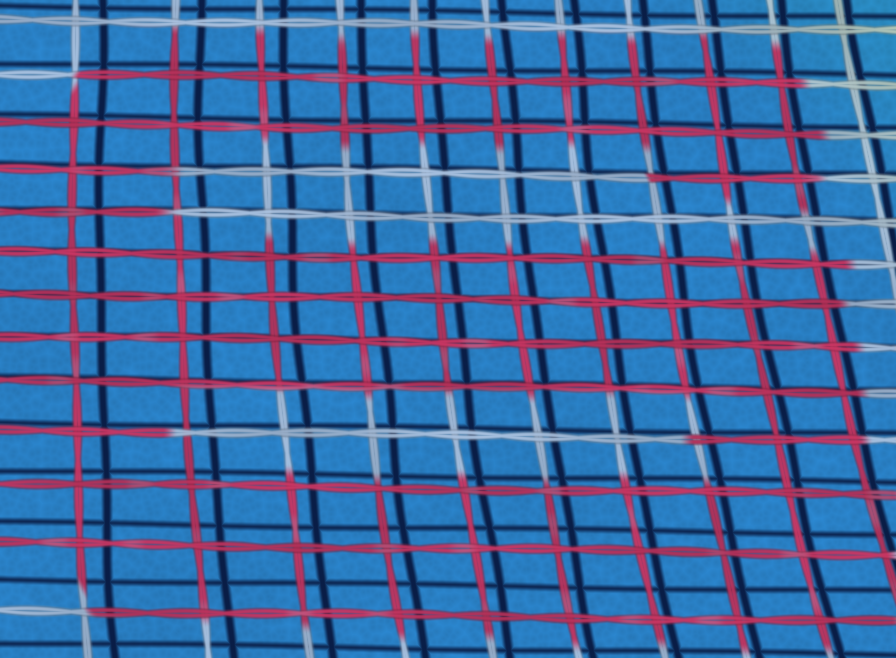
Reproduce this pattern procedurally as a Shadertoy shader.

```glsl
// Woven mesh of pale twin-fibre strands, partly dyed red, casting dark shadows on a grainy blue board.

const int   COLUMNS = 11;            // upright strands
const int   ROW_SPAN = 7;            // rows run from -6 to this index around the tightest row
const float COLUMN_RADIUS = 0.0046;  // fibre radii; all lengths are in canvas heights
const float ROW_RADIUS = 0.0040;
const float COLUMN_SPREAD = 0.0024;  // half gap between the two fibres
const float ROW_SPREAD = 0.0036;
const float TWIST_RATE = 27.0;
const float COLUMN_SHADOW = 0.0062;  // shadow half widths
const float ROW_SHADOW = 0.0038;
const float BLUR = 0.0023;
const float GRAIN_SCALE = 80.0;
const vec3  BOARD  = vec3(0.160, 0.500, 0.770);
const vec3  SHADE  = vec3(0.030, 0.095, 0.250);
const vec3  DYE    = vec3(0.670, 0.180, 0.330);
const vec3  PALE   = vec3(0.570, 0.650, 0.750);
const vec3  YELLOW = vec3(0.640, 0.700, 0.600);

vec2 hash2(vec2 p) {
    p = vec2(dot(p, vec2(127.1, 311.7)), dot(p, vec2(269.5, 183.3)));
    return fract(sin(p) * 43758.5);
}

// Distance to the nearest scattered point
float cellular(vec2 p) {
    vec2 cell = floor(p), f = fract(p);
    float nearest = 2.0;
    for (int y = -1; y <= 1; y++)
        for (int x = -1; x <= 1; x++) {
            vec2 o = vec2(x, y);
            nearest = min(nearest, length(o + hash2(cell + o) - f));
        }
    return nearest;
}

float softness() { return BLUR + 0.7 / iResolution.y; }

float below(float edge, float x, float feather) {
    return 1.0 - smoothstep(edge - feather, edge + feather, x);
}

float band(float lo, float hi, float x) {
    return below(hi, x, 0.012) * (1.0 - below(lo, x, 0.012));
}

// Upright strands fan out toward the bottom and crowd toward the right
float columnX(float i, float y) {
    float start = 0.115 - 0.028 * y + 0.046 * y * y;
    float pitch = 0.1064 + 0.0195 * y;
    float widen = (0.0957 + 0.028 * y * y) * (1.0 - exp(-0.625 * i));
    return start + pitch * i + widen + 0.0018 * sin(13.0 * y + 2.3 * i);
}

// Rows are tightest around index zero and slope slightly down to the right
float rowY(float k, float x) {
    float base = 0.446 + k * (0.0633 + k * (0.00089 + 0.00032 * k));
    return base + 0.0133 * x + 0.0018 * sin(8.0 * x + 2.1 * k);
}

// Dyed area: a leaning block with two undyed windows
float dyeMask(vec2 p) {
    float y = p.y - 0.0133 * p.x;
    float corner = below(0.135, p.x, 0.035);
    float block = band(0.045 + 0.085 * corner, 0.935 + 0.035 * p.x - 0.08 * corner, y);
    block *= below(1.205 + 0.19 * p.y, p.x, 0.012);
    float upperTop = mix(0.21, 0.298, smoothstep(0.96, 1.02, p.x));
    float upper = band(upperTop, 0.358, y) * smoothstep(0.25, 0.29, p.x);
    float lower = band(0.588, 0.715, y) * band(0.275, 1.06, p.x);
    return block * (1.0 - upper) * (1.0 - lower);
}

// Two fibres twisting about each other; d runs across, t along
void layStrand(inout vec3 color, vec2 p, float d, float t, float id, float spread, float radius) {
    float sway = spread * sin(TWIST_RATE * t + 1.7 * id);
    float m = min(abs(d - sway), abs(d + sway));
    float wear = smoothstep(0.5, 0.95, sin(19.0 * t + 2.4 * id) * sin(31.0 * t + 4.1 * id));
    float dye = dyeMask(p) * (1.0 - 0.22 * wear);
    vec3 pale = mix(PALE, YELLOW, smoothstep(0.9, 1.5, p.x - 0.8 * p.y));
    vec3 fibre = mix(pale, DYE, dye);
    float rounding = 1.10 - 0.30 * pow(min(m / radius, 1.0), 2.0);
    float fading = 1.0 + 0.06 * sin(11.0 * t + 3.0 * id);
    color = mix(color, fibre * rounding * fading, 0.95 * below(radius, m, softness()));
}

void mainImage(out vec4 fragColor, in vec2 fragCoord) {
    vec2 p = fragCoord / iResolution.y;
    p.y = 1.0 - p.y;
    float s = softness() * 1.3;

    // Grainy board
    float grain = cellular(p * GRAIN_SCALE) - 0.5 + 0.5 * (cellular(p * GRAIN_SCALE * 0.43) - 0.5);
    float mottling = sin(7.0 * p.x + 3.0 * p.y) * sin(9.0 * p.y - 2.0 * p.x);
    vec3 color = BOARD * (1.0 + 0.09 * grain + 0.02 * mottling);
    color += vec3(0.0, 0.04, -0.02) * smoothstep(0.9, 1.4, p.x - p.y);

    // Shadows, shifted from the strands that cast them; middle rows nearly hide theirs
    float shadow = 0.0;
    for (int i = 0; i < COLUMNS; i++) {
        float x = columnX(float(i), p.y);
        float shift = 0.044 - 0.023 * x + 0.002 * sin(19.0 * p.y + float(i));
        shadow = max(shadow, below(COLUMN_SHADOW, abs(p.x - x - shift), s));
    }
    for (int j = -6; j <= ROW_SPAN; j++) {
        float k = float(j);
        float lift = 0.001 + k * k * (0.0009 + 0.00006 * k);
        shadow = max(shadow, 0.9 * below(ROW_SHADOW, abs(p.y - rowY(k, p.x) + lift), s));
    }
    color = mix(color, SHADE, 0.95 * shadow);

    // Upright strands, then rows on top; dye edges vary from strand to strand
    for (int i = 0; i < COLUMNS; i++) {
        float id = float(i);
        vec2 jitter = vec2(-0.05 * min(id, 1.0), 0.022 * (hash2(vec2(id, 3.0)).x - 0.5));
        layStrand(color, p + jitter, p.x - columnX(id, p.y), p.y, id, COLUMN_SPREAD, COLUMN_RADIUS);
    }
    for (int j = -6; j <= ROW_SPAN; j++) {
        float id = float(j);
        vec2 jitter = vec2(0.05 * (hash2(vec2(id, 8.0)).x - 0.5), 0.0);
        layStrand(color, p + jitter, p.y - rowY(id, p.x), p.x, id + 20.0, ROW_SPREAD, ROW_RADIUS);
    }

    fragColor = vec4(clamp(color, 0.0, 1.0), 1.0);
}
```
